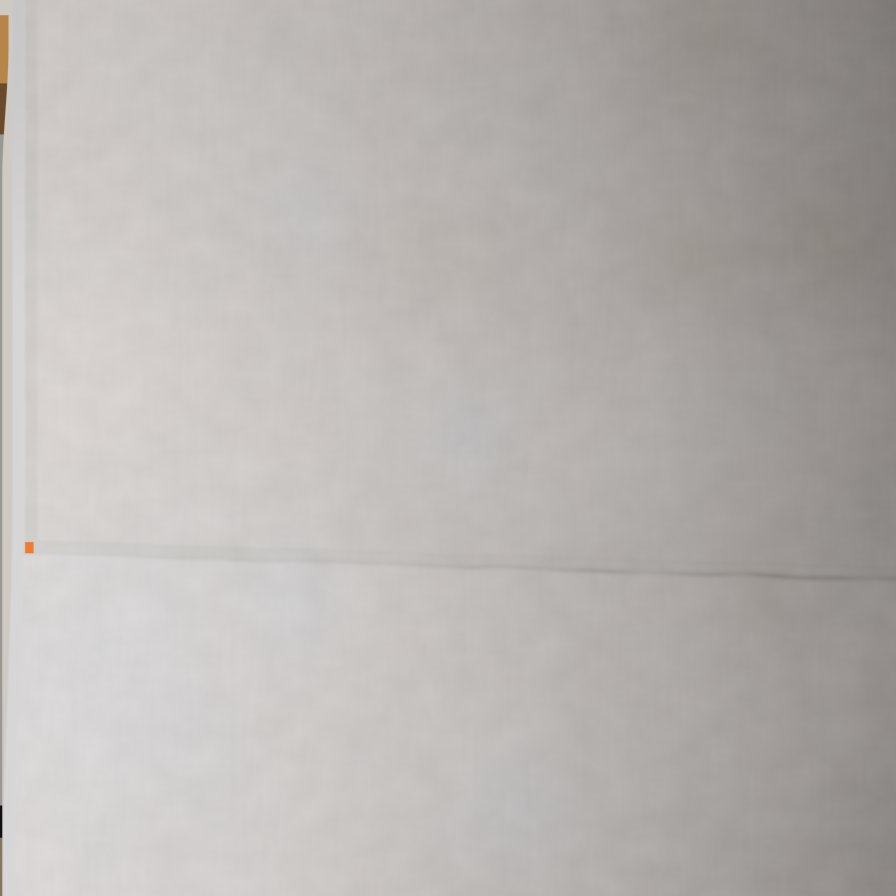
A WebGL 2 fragment shader for this texture:

```glsl
#version 300 es
precision highp float;
// Two pale plaster panels, lit from the left and parted by a slightly sloping seam.
// A smooth light falloff is tinted by soft stains and gradient noise; the left
// margin adds a white trim, slivers of the room behind and a small orange tag.
uniform vec2 u_resolution;
out vec4 fragColor;

// Light falloff
const float LIGHT_LEFT = 0.834;
const float FALL_LINEAR = 0.09;
const float FALL_SQUARE = 0.212;
const float TOP_SHADE = 0.050;
const float LOWER_LIFT = 0.012;
const vec3 BASE_TINT = vec3(0.010, -0.004, -0.011);
const vec3 WARM_TINT = vec3(0.008, -0.003, -0.014);

// Seam and trim
const float SEAM_Y = 0.3825;
const float SEAM_SLOPE = -0.0300;
const float SEAM_HEIGHT = 0.0155;
const float JOINT_BLUR = 0.0028;
const float TRIM_BLUR = 0.0018;
const vec3 SEAM_SHADE = vec3(0.038, 0.030, 0.036);
const vec3 TRIM_COLOR = vec3(0.845, 0.840, 0.845);
const vec3 MARGIN_COLOR = vec3(0.81, 0.79, 0.77);
const vec3 WOOD_COLOR = vec3(0.71, 0.52, 0.29);
const vec3 DARK_WOOD = vec3(0.42, 0.29, 0.17);
const vec3 BLACK_GAP = vec3(0.07, 0.06, 0.06);
const vec3 FLOOR_COLOR = vec3(0.53, 0.46, 0.39);
const vec3 TAG_COLOR = vec3(0.93, 0.48, 0.21);

// Surface texture
const float CLOUD_AMOUNT = 0.030;
const float MOTTLE_AMOUNT = 0.042;
const float WEAVE_AMOUNT = 0.007;

// Soft stains: centre x, centre y, radius, warmth (negative is cool)
const int STAIN_COUNT = 10;
const vec4 STAINS[STAIN_COUNT] = vec4[](
  vec4(0.92, 0.73, 0.08, 0.8), vec4(0.77, 0.71, 0.07, 0.7),
  vec4(0.78, 0.97, 0.10, 0.7), vec4(0.47, 0.69, 0.10, 0.5),
  vec4(0.86, 0.32, 0.07, 0.5), vec4(0.35, 0.76, 0.06, -0.7),
  vec4(0.52, 0.51, 0.06, -0.8), vec4(0.34, 0.32, 0.06, -0.8),
  vec4(0.57, 0.11, 0.07, -0.7), vec4(0.13, 0.24, 0.13, -0.7));

vec2 hashGradient(vec2 cell) {
  vec3 q = fract(vec3(cell.xyx) * vec3(0.1031, 0.1030, 0.0973));
  q += dot(q, q.yzx + 33.33);
  return fract((q.xx + q.yz) * q.zy) * 2.0 - 1.0;
}

float gradientNoise(vec2 p) {
  vec2 i = floor(p), f = fract(p);
  vec2 w = f * f * f * (f * (f * 6.0 - 15.0) + 10.0);
  vec2 e = vec2(1.0, 0.0);
  float low = mix(dot(hashGradient(i), f), dot(hashGradient(i + e), f - e), w.x);
  float high = mix(dot(hashGradient(i + e.yx), f - e.yx),
                   dot(hashGradient(i + 1.0), f - 1.0), w.x);
  return mix(low, high, w.y);
}

float fbm(vec2 p) {
  float sum = 0.0, amplitude = 0.5;
  for (int i = 0; i < 4; i++) {
    sum += amplitude * gradientNoise(p);
    p = mat2(1.6, 1.2, -1.2, 1.6) * p + 7.3;
    amplitude *= 0.5;
  }
  return sum;
}

// Smooth step up at an edge, and a smooth interval
float above(float edge, float v, float blur) {
  return smoothstep(edge - blur, edge + blur, v);
}
float within(float a, float b, float v, float blur) {
  return above(a, v, blur) * (1.0 - above(b, v, blur));
}

vec3 plaster(vec2 uv, float lower) {
  float light = LIGHT_LEFT - FALL_LINEAR * uv.x - FALL_SQUARE * uv.x * uv.x;
  light += LOWER_LIFT * (lower + uv.x * smoothstep(0.9, 0.4, uv.y));
  light -= TOP_SHADE * smoothstep(0.5, 1.05, uv.y);
  light -= 0.02 * uv.x * smoothstep(0.2, 0.0, uv.y);
  light += CLOUD_AMOUNT * fbm(uv * 5.0 + 2.0);
  light += MOTTLE_AMOUNT * fbm(uv * vec2(24.0, 30.0));
  light += WEAVE_AMOUNT * gradientNoise(uv * vec2(140.0, 18.0));
  light += WEAVE_AMOUNT * 0.5 * gradientNoise(uv * vec2(20.0, 140.0));
  float warmth = 0.2 - 0.4 * lower * smoothstep(0.6, 0.1, uv.x);
  warmth += 1.0 * fbm(uv * 6.0 + 19.0);
  for (int i = 0; i < STAIN_COUNT; i++) {
    vec2 d = (uv - STAINS[i].xy) / STAINS[i].z;
    float stain = STAINS[i].w * exp(-dot(d, d));
    warmth += stain;
    light -= 0.022 * max(stain, 0.0);
  }
  return vec3(light) + BASE_TINT + WARM_TINT * warmth;
}

void main() {
  vec2 uv = gl_FragCoord.xy / u_resolution;
  float pixel = 0.8 / min(u_resolution.x, u_resolution.y);
  float wobble = 0.0025 * gradientNoise(vec2(uv.x * 14.0, 3.5));
  float seam = uv.y - SEAM_Y - SEAM_SLOPE * uv.x + wobble;
  vec3 color = plaster(uv, 1.0 - above(0.0, seam, JOINT_BLUR));

  // Grey joint, with a faint broken shadow line below it
  float joint = within(0.0, SEAM_HEIGHT, seam, JOINT_BLUR);
  float wear = clamp(0.7 + 1.1 * gradientNoise(vec2(uv.x * 22.0, 8.4)), 0.15, 1.0);
  color -= SEAM_SHADE * joint * mix(0.75, 0.35, uv.x);
  float shadow = exp(-pow(seam / 0.0032, 2.0));
  color -= shadow * wear * mix(0.012, 0.055, smoothstep(0.1, 0.8, uv.x));
  color += 0.02 * uv.x * wear * exp(-pow((seam - 0.009) / 0.005, 2.0));

  // Upright joint beside the trim, upper panel only
  float upright = within(0.028, 0.042, uv.x, JOINT_BLUR) * above(SEAM_HEIGHT, seam, JOINT_BLUR);
  color -= SEAM_SHADE * 0.75 * upright;

  // White trim and the slivers left of it
  float trimRight = mix(0.016, 0.027, smoothstep(0.0, 0.45, uv.y));
  vec3 trim = TRIM_COLOR - 0.06 * smoothstep(0.6, 1.0, uv.y);
  color = mix(color, trim, 1.0 - above(trimRight, uv.x, TRIM_BLUR));
  color = mix(color, MARGIN_COLOR, 1.0 - above(trimRight - 0.013, uv.x, TRIM_BLUR));
  float gapRight = mix(0.0025, 0.0095, smoothstep(0.80, 0.95, uv.y));
  vec3 room = mix(FLOOR_COLOR, BLACK_GAP, above(0.065, uv.y, pixel));
  room = mix(room, MARGIN_COLOR * 0.75, above(0.101, uv.y, pixel));
  room = mix(room, DARK_WOOD, above(0.85, uv.y, pixel));
  room = mix(room, WOOD_COLOR, above(0.907, uv.y, pixel));
  room = mix(room, MARGIN_COLOR, above(0.983, uv.y, pixel));
  color = mix(color, room, 1.0 - above(gapRight, uv.x, pixel));

  // Orange tag at the joint corner
  float tag = within(0.028, 0.0375, uv.x, pixel) * within(0.3825, 0.395, uv.y, pixel);
  color = mix(color, TAG_COLOR, tag);
  fragColor = vec4(clamp(color, 0.0, 1.0), 1.0);
}
```
